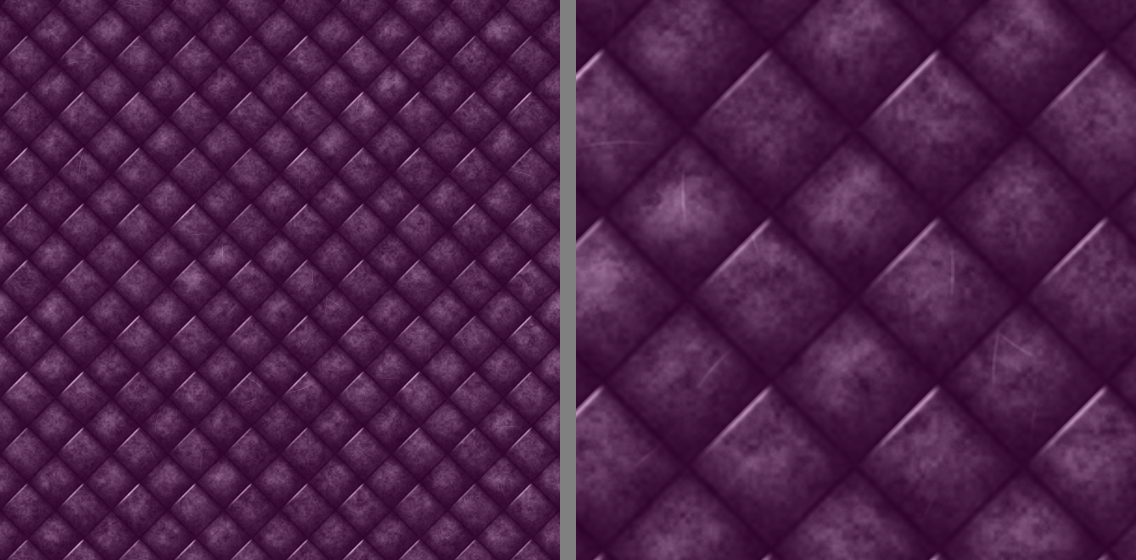
Left: the whole. Right: its middle third, enlarged.
Give the GLSL for this pattern, as a Shadertoy shader.

```glsl
// Plum leather straps woven on the diagonal, ten repeats across and ten down.
// A rotated checkerboard picks which strap lies on top; each square is shaded as a
// bent strap, then worn with wrapping value noise, grain and scattered scratches.

float hash(vec2 p) {
    vec3 q = fract(p.xyx * vec3(0.1031, 0.1030, 0.0973));
    q += dot(q, q.yzx + 33.33);
    return fract((q.x + q.y) * q.z);
}

// Value noise on an n by n lattice that wraps at the canvas edge
float noise(vec2 uv, float n) {
    vec2 cell = floor(uv * n), f = fract(uv * n);
    f = f * f * (3.0 - 2.0 * f);
    vec2 lo = mod(cell, n), hi = mod(cell + 1.0, n);
    return mix(mix(hash(lo), hash(vec2(hi.x, lo.y)), f.x),
               mix(hash(vec2(lo.x, hi.y)), hash(hi), f.x), f.y);
}

float fbm(vec2 uv, float n) {
    float sum = 0.0, amp = 0.5;
    for (int i = 0; i < 5; i++) {
        sum += amp * noise(uv + 0.137 * float(i), n);
        n *= 2.0;
        amp *= 0.6;
    }
    return sum / 1.153;
}

// Rises from a low value at each end of 0..1 over its own distance
float shoulders(float x, float low, float rise, float fall) {
    return mix(low, 1.0, smoothstep(0.0, rise, x) * smoothstep(0.0, fall, 1.0 - x));
}

// Short hairlines, placed on the wrapped canvas
float scratches(vec2 uv) {
    float sum = 0.0;
    for (int i = 0; i < 70; i++) {
        float k = float(i) + 1.0;
        vec2 d = uv - vec2(hash(vec2(k, 3.0)), hash(vec2(k, 17.0)));
        d -= round(d);
        float angle = 6.283 * hash(vec2(k, 29.0));
        vec2 dir = vec2(cos(angle), sin(angle));
        float along = dot(d, dir);
        float across = dot(d, vec2(-dir.y, dir.x)) + 4.0 * along * along;
        float len = mix(0.008, 0.035, hash(vec2(k, 41.0)));
        sum += (1.0 - smoothstep(0.0003, 0.0016, abs(across)))
             * (1.0 - smoothstep(0.3 * len, len, abs(along)));
    }
    return min(sum, 1.0);
}

void mainImage(out vec4 fragColor, in vec2 fragCoord) {
    vec2 uv = fragCoord / iResolution.xy;

    // Diagonal cells: s.x runs from upper left to lower right, s.y from lower left to upper right
    vec2 p = uv * 10.0;
    vec2 diagonal = vec2(p.x - p.y + 0.9, p.x + p.y - 0.89);
    vec2 cell = floor(diagonal), s = fract(diagonal);
    vec2 id = mod(vec2(cell.x + cell.y, cell.y - cell.x), 20.0);
    bool falling = mod(id.x, 2.0) < 0.5;

    // Strap relief and its lit detail
    float relief, shine;
    if (falling) {
        relief = mix(0.85, 1.0, smoothstep(0.0, 0.25, s.x))
               * mix(1.0, 0.25, smoothstep(0.35, 1.0, s.x))
               * shoulders(s.y, 0.2, 0.4, 0.2);
        float edge = (s.x - 0.028) / 0.024;
        shine = 0.44 * exp(-edge * edge) * smoothstep(0.05, 0.6, s.y)
              * (1.0 - smoothstep(0.88, 1.0, s.y)) * mix(0.5, 1.1, hash(id + 7.0));
    } else {
        relief = shoulders(s.x, 0.5, 0.26, 0.02) * mix(1.0, 0.1, smoothstep(0.4, 1.0, s.x))
               * shoulders(s.y, 0.2, 0.4, 0.26);
        shine = 0.04 * smoothstep(0.27, 0.31, s.x) * (1.0 - smoothstep(0.33, 0.48, s.x))
              * shoulders(s.y, 0.0, 0.3, 0.2);
    }

    // Wear: broad tone, blotches gathered in patches, grain and pits
    float broad = fbm(uv, 4.0);
    float mottle = fbm(uv, 32.0);
    float fine = fbm(uv + 0.41, 80.0);
    float patches = smoothstep(0.48, 0.68, fbm(uv + 0.31, 6.0));
    float blotch = smoothstep(0.5, 0.6, 0.6 * mottle + 0.4 * fbm(uv + 0.57, 48.0));
    float pits = smoothstep(0.6, 0.72, noise(uv + 0.23, 130.0) * 0.5 + 0.5 * fine);
    float grain = noise(uv, 300.0) - 0.5;

    float tone = 0.17 + 0.07 * (broad - 0.5) + 0.1 * (mottle - 0.5) + 0.25 * (fine - 0.5)
               + 0.025 * (hash(id) - 0.5);
    tone += blotch * (0.01 + 0.065 * patches) + 0.085 * scratches(uv);
    tone += 0.075 * grain - 0.04 * pits;

    // Thin dark seam between straps
    vec2 border = min(s, 1.0 - s);
    float seam = smoothstep(0.0, 0.05, min(border.x, border.y));
    float light = 0.02 + tone * relief * mix(0.2, 1.0, seam) + shine
                + 0.012 * seam + 0.03 * (fine - 0.5) + 0.018 * grain;

    fragColor = vec4(vec3(0.17, 0.0, 0.16) + max(light, 0.01), 1.0);
}
```
